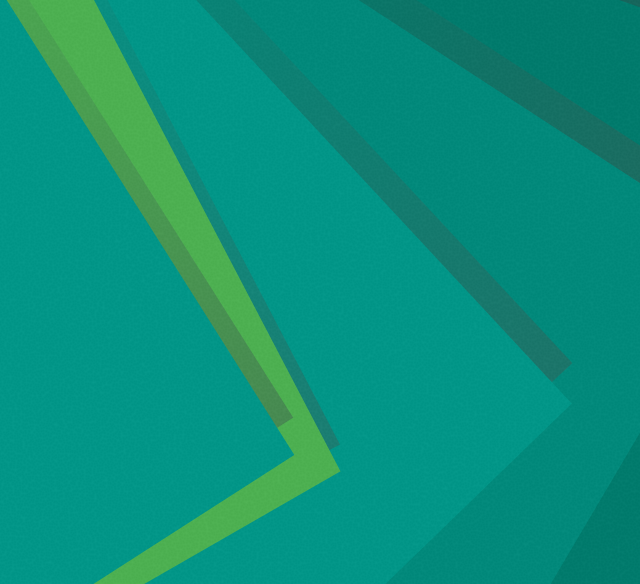
This background is drawn by a WebGL 1 fragment shader. Its source:

```glsl
precision highp float;
// Overlapping paper sheets in teal and green, each a corner of two straight edges.
// Sheets are painted back to front; each first casts a banded shadow along its
// upper edge that fades away from the corner. A fine cellular grain covers all.
uniform vec2 u_resolution;

const vec3 SHADOW = vec3(0.25, 0.35, 0.32);
const vec3 DEEP   = vec3(0.06, 0.41, 0.37);
const vec3 PINE   = vec3(0.005, 0.482, 0.425);
const vec3 JADE   = vec3(0.008, 0.538, 0.483);
const vec3 TEAL   = vec3(0.008, 0.588, 0.533);
const vec3 GREEN  = vec3(0.302, 0.690, 0.318);

// Coverage of a shape with signed distance d (negative inside).
float cover(float d, float pixel) {
  return 1.0 - smoothstep(-0.6 * pixel, 0.6 * pixel, d);
}

// Signed distance to the line a-b, positive on the right of its direction.
float lineSide(vec2 p, vec2 a, vec2 b) {
  vec2 dir = normalize(b - a);
  return dot(p - a, vec2(dir.y, -dir.x));
}

// Lays a sheet and its shadow over a colour.
// shadow = (band width, gap before the corner, strength)
vec3 addSheet(vec3 below, vec2 p, vec2 corner, vec2 top, vec2 low,
              vec3 color, vec3 shadow, float pixel) {
  float upper = lineSide(p, corner, top);
  float lower = lineSide(p, corner, low);
  float span = length(top - corner);
  float along = dot(p - corner, (top - corner) / span);

  float band = max(upper - shadow.x, max(-upper - shadow.x, shadow.y - along));
  float fade = mix(1.0, 0.28, clamp(along / span, 0.0, 1.0));
  vec3 shaded = mix(below, SHADOW, cover(band, pixel) * shadow.z * fade);
  return mix(shaded, color, cover(max(upper, -lower), pixel));
}

vec2 hash2(vec2 cell) {
  vec2 q = vec2(dot(cell, vec2(127.1, 311.7)), dot(cell, vec2(269.5, 183.3)));
  return fract(sin(q) * 43758.5);
}

// Cellular noise: distance to the nearest scattered point.
float cellNoise(vec2 p) {
  vec2 cell = floor(p);
  float nearest = 2.0;
  for (int j = -1; j <= 1; j++) {
    for (int i = -1; i <= 1; i++) {
      vec2 neighbour = cell + vec2(float(i), float(j));
      nearest = min(nearest, distance(p, neighbour + hash2(neighbour)));
    }
  }
  return nearest;
}

void main() {
  vec2 p = gl_FragCoord.xy / u_resolution.y;
  float pixel = 1.0 / u_resolution.y;

  // Sheets from back to front
  vec3 color = DEEP;
  color = addSheet(color, p, vec2(1.72, 0.771), vec2(1.06, 1.0), vec2(1.453, 0.0),
                   PINE, vec3(0.06, 0.05, 0.5), pixel);
  color = addSheet(color, p, vec2(1.278, 0.568), vec2(0.614, 1.0), vec2(0.943, 0.0),
                   JADE, vec3(0.054, 0.05, 0.52), pixel);
  color = addSheet(color, p, vec2(0.979, 0.309), vec2(0.336, 1.0), vec2(0.66, 0.0),
                   TEAL, vec3(0.048, 0.05, 0.44), pixel);
  color = addSheet(color, p, vec2(0.583, 0.193), vec2(0.161, 1.0), vec2(0.247, 0.0),
                   GREEN, vec3(0.0205, 0.041, 0.42), pixel);
  color = addSheet(color, p, vec2(0.504, 0.221), vec2(0.0114, 1.0), vec2(0.16, 0.0),
                   TEAL, vec3(0.0325, 0.055, 0.46), pixel);

  // Paper grain
  color += 0.025 * (cellNoise(p * 220.0) - 0.46);
  gl_FragColor = vec4(clamp(color, 0.0, 1.0), 1.0);
}
```
